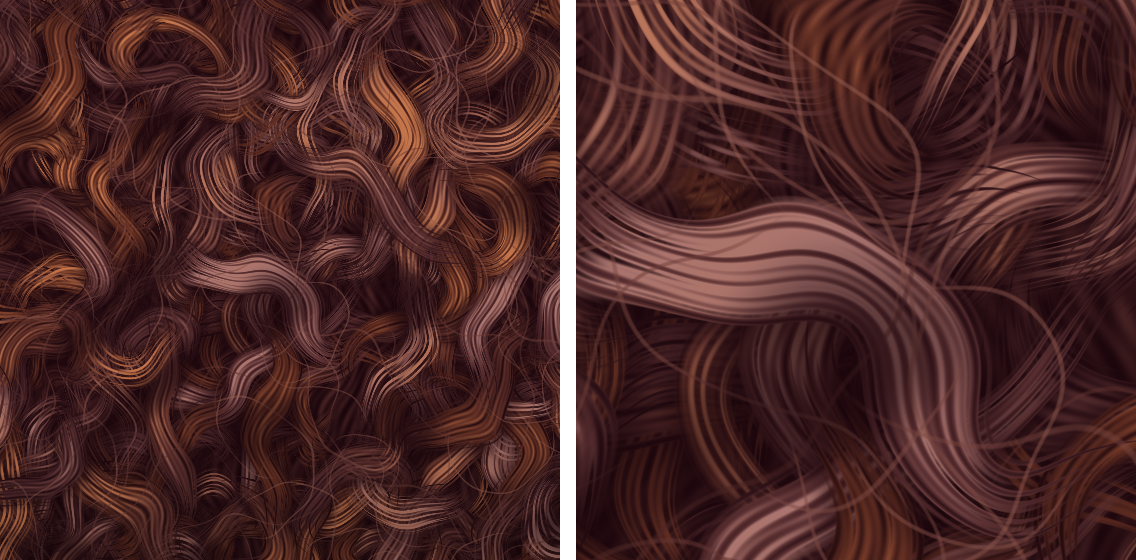
Left, the full canvas; right, a detail of the centre.
Give the GLSL for this texture, as a WebGL 1 fragment shader.

```glsl
precision highp float;
uniform vec2 u_resolution;

const vec3 SHADOW = vec3(0.095, 0.018, 0.042);

float hash(vec2 p) {
  vec3 q = fract(p.xyx * vec3(0.1031, 0.103, 0.0973));
  q += dot(q, q.yzx + 33.33);
  return fract((q.x + q.y) * q.z);
}

mat2 rotate(float angle) {
  float c = cos(angle), s = sin(angle);
  return mat2(c, -s, s, c);
}

// Lock coordinates: x runs across the strands, y along them, both -1 to 1
vec2 ringletCoords(vec2 p, float radius, float span, float width) {
  float along = atan(p.y, p.x) / span;
  float taper = 0.55 + 0.45 * max(1.0 - along * along, 0.0);
  return vec2((length(p) - radius) / (width * taper), along);
}

vec2 waveCoords(vec2 p, float phase, float bend, float width) {
  float along = p.x / 0.95;
  float taper = 0.55 + 0.45 * max(1.0 - along * along, 0.0);
  float slope = bend * 4.6 * cos(p.x * 4.6 + phase);
  float offset = p.y - bend * sin(p.x * 4.6 + phase);
  return vec2(offset / (sqrt(1.0 + slope * slope) * width * taper), along);
}

// Fine hairs inside a lock, as layered sines that cross and drift
float strands(vec2 k, float seed, float count) {
  float a = (k.x + 0.13 * sin(k.y * 4.0 + seed * 30.0)) * count;
  return 0.5 + 0.13 * sin(a * 7.0 + seed * 40.0)
    + 0.19 * sin(a * 15.0 + 3.0 * sin(k.y * 3.0 + seed * 9.0))
    + 0.19 * sin(a * 25.0 + seed * 70.0 + 3.5 * sin(k.y * 2.6 + seed * 50.0));
}

vec3 hairColor(float light, float warmth) {
  vec3 body = mix(vec3(0.32, 0.165, 0.175), vec3(0.38, 0.18, 0.13), warmth);
  vec3 shine = mix(vec3(0.64, 0.44, 0.42), vec3(0.74, 0.44, 0.28), warmth);
  vec3 color = mix(SHADOW, body, smoothstep(-0.05, 0.48, light));
  return mix(color, shine, smoothstep(0.4, 1.0, light));
}

void main() {
  vec2 uv = gl_FragCoord.xy / u_resolution.y;
  vec2 p = uv + 0.012 * sin(uv.yx * 19.0 + vec2(1.0, 4.0))
    + 0.004 * sin(uv.yx * 53.0 + uv * 21.0);

  // Deep tangle behind the locks
  float tangle = strands(vec2(p.x * 14.0 + sin(p.y * 11.0), p.y * 9.0), 0.3, 1.0);
  vec3 color = hairColor(0.3 * tangle, 0.2);

  // Seven layers of locks from back to front, then five of flyaway hairs
  for (int i = 0; i < 12; i++) {
    float layer = float(i);
    bool flyaway = i > 6;
    vec2 grid = p * (flyaway ? 1.5 + 0.4 * layer : 6.2 - 0.22 * layer)
      + vec2(layer * 7.37, layer * 3.71) + 20.0;
    vec2 cell = floor(grid);
    for (int y = -1; y <= 1; y++) {
      for (int x = -1; x <= 1; x++) {
        vec2 id = cell + vec2(x, y);
        vec2 key = id + layer * 17.0;
        float seed = hash(key);
        float shape = hash(key + 41.3);
        float turn = hash(key + 83.7);
        float tone = hash(key + 127.1);
        vec2 q = grid - id - 0.25 - 0.5 * vec2(hash(key + 9.2), hash(key + 61.9));
        float width = flyaway ? 0.0085 : mix(0.1, 0.24, seed);
        vec2 k;
        if (shape < 0.55) {
          k = ringletCoords(rotate(turn * 6.283) * q,
            mix(0.26, 0.55, tone), mix(1.0, 2.1, seed), width);
        } else {
          k = waveCoords(rotate(1.57 + (turn - 0.5) * 2.2) * q,
            seed * 6.283, mix(0.06, 0.19, tone), width);
        }
        float across = abs(k.x);
        float ends = abs(k.y);

        if (flyaway) {
          float hair = smoothstep(1.4, 0.3, across) * smoothstep(1.0, 0.6, ends);
          color = mix(color, hairColor(0.4 + 0.4 * tone, 0.3), 0.5 * hair);
        } else {
          // Some locks are loose wisps that show what lies beneath
          float loose = smoothstep(0.45, 0.75, hash(key + 239.9));
          color = mix(color, SHADOW, (0.45 - 0.3 * loose)
            * smoothstep(1.6, 0.7, across) * smoothstep(1.1, 0.6, ends));

          // Frayed outline, then rounded body and sheen
          float fiber = strands(k, seed, width / 0.15);
          float cover = smoothstep(1.0, 0.75, across + 0.6 * (fiber - 0.35))
            * smoothstep(1.0, 0.75, ends + 0.6 * (fiber - 0.4));
          cover *= mix(1.0, smoothstep(0.4, 0.65, fiber), 0.9 * loose);
          float roundness = 1.0 - 0.4 * min(across * across, 1.0);
          float peak = k.y - 0.8 * (turn - 0.5);
          float sheen = exp(-7.0 * peak * peak);
          float light = (0.13 + 0.68 * fiber) * (0.72 + 0.06 * layer)
            + sheen * (0.06 + 0.68 * fiber) * (0.3 + 0.7 * tone);
          light *= roundness * (0.55 + 0.65 * hash(key + 201.5));
          float warmth = smoothstep(0.25, 0.95, hash(key + 163.3) + 0.25 * sheen);
          color = mix(color, hairColor(light, warmth), cover);
        }
      }
    }
  }

  // Broad hollows between the curls and a duller lower edge
  float hollow = sin(uv.x * 13.0 + 2.0 * sin(uv.y * 9.0))
    * sin(uv.y * 15.0 + 2.0 * sin(uv.x * 8.0 + 1.0));
  color = mix(color, SHADOW, 0.55 * smoothstep(0.2, 0.95, hollow));
  color *= mix(0.84, 1.04, smoothstep(0.0, 0.35, uv.y));
  gl_FragColor = vec4(color, 1.0);
}
```
